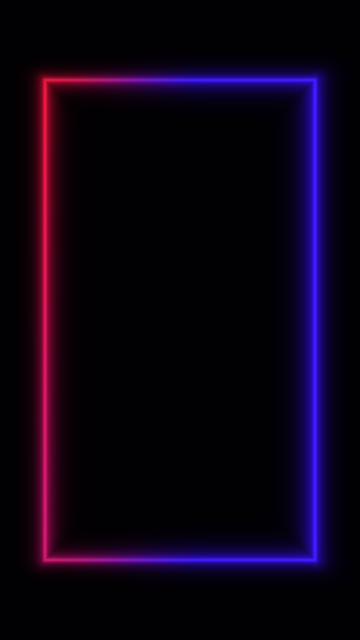
Reproduce this background procedurally as a Shadertoy shader.

```glsl
// A neon rectangle glowing on black, red on the left and blue on the right.
// The distance to the frame outline drives a thin core and an exponential halo;
// hue and halo width vary with the place along the frame.

const vec3 BACKDROP   = vec3(0.003, 0.000, 0.006);
const vec3 NEON_RED   = vec3(0.84, 0.04, 0.20);
const vec3 NEON_PINK  = vec3(0.74, 0.04, 0.38);
const vec3 NEON_BLUE  = vec3(0.21, 0.05, 0.92);
const float FRAME_HALF = 0.375;   // half extent as a share of the canvas
const float CORE_WIDTH = 0.0032;  // lengths below are in canvas heights
const float RED_REACH  = 0.0112;
const float BLUE_REACH = 0.0150;

// Signed distance to a box, negative inside
float boxDistance(vec2 p, vec2 halfSize) {
    vec2 q = abs(p) - halfSize;
    return length(max(q, 0.0)) + min(max(q.x, q.y), 0.0);
}

// Zero on the red side, one on the blue side
float blueShare(float x) {
    return smoothstep(0.12, 0.58, x);
}

// Red at the upper left, pink at the lower left, blue at the right
vec3 neonColor(vec2 uv, float blue) {
    vec3 warm = mix(NEON_PINK, NEON_RED, smoothstep(0.1, 0.9, uv.y));
    return mix(warm, NEON_BLUE, blue);
}

// One near the top and bottom edges, zero near the sides
float horizontalShare(vec2 p, vec2 halfSize) {
    vec2 q = abs(p) - halfSize;
    return smoothstep(-0.03, 0.03, q.y - q.x);
}

float halo(float dist, float reach) {
    return exp(-abs(dist) / reach);
}

float core(float dist, float width) {
    float d = dist / width;
    return exp(-d * d);
}

void mainImage(out vec4 fragColor, in vec2 fragCoord) {
    vec2 uv = fragCoord / iResolution.xy;
    vec2 scale = vec2(iResolution.x / iResolution.y, 1.0);
    vec2 p = (uv - 0.5) * scale;
    vec2 halfSize = FRAME_HALF * scale;

    float dist = boxDistance(p, halfSize);
    float blue = blueShare(uv.x);
    float level = horizontalShare(p, halfSize);

    // The halo spreads further inward and is tighter on the level edges
    float reach = mix(RED_REACH, BLUE_REACH, blue);
    reach *= mix(1.0, 0.8, level);
    reach *= mix(1.12, 0.88, smoothstep(-0.004, 0.004, dist));

    vec3 neon = neonColor(uv, blue);
    float glow = halo(dist, reach) * mix(1.0, 0.92, level);
    float line = core(dist, CORE_WIDTH);

    vec3 color = BACKDROP + neon * glow;
    color += (0.16 * neon + vec3(0.02, 0.06, 0.04)) * line;

    fragColor = vec4(clamp(color, 0.0, 1.0), 1.0);
}
```
